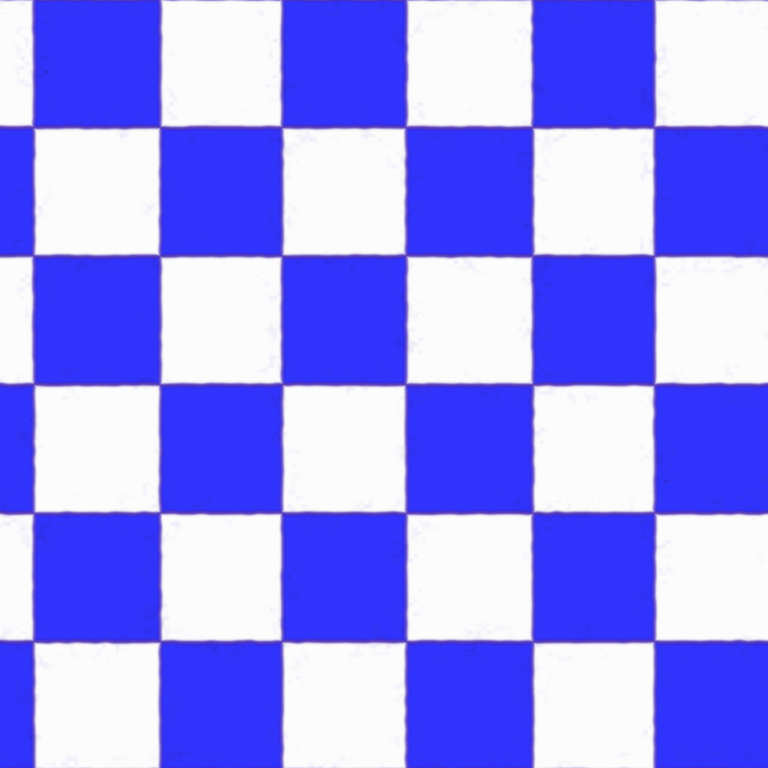
Give the GLSL for this pattern, as a WebGL 2 fragment shader.

```glsl
#version 300 es
precision highp float;
// Blue and white checkerboard, about six cells across and six down.
// A signed distance to the nearest cell edge drives a soft colour ramp with
// a thin purple rim; hashed noise adds faint blotches and specks near edges.

#define CELL_SIZE vec2(0.1617, 0.1674)
#define GRID_ORIGIN vec2(0.0451, -0.0030)
#define COLUMN_SHIFT 0.0020
#define EDGE_SOFTNESS 0.0036
#define RIM_WIDTH 0.0036
#define RIM_STRENGTH vec2(0.46, 0.66)
#define EDGE_WOBBLE 0.0014
#define WEAR_REACH 0.032
#define WEAR_AMOUNT 0.16

uniform vec2 u_resolution;
out vec4 fragColor;

const vec3 BLUE = vec3(0.19, 0.20, 0.985);
const vec3 WHITE = vec3(0.99);
const vec3 RIM = vec3(0.27, 0.11, 0.60);
const vec3 BLUE_WEAR = vec3(0.16, 0.12, 0.62);
const vec3 WHITE_WEAR = vec3(0.78, 0.75, 0.93);

float hash(vec2 p) {
  return fract(sin(dot(p, vec2(127.1, 311.7))) * 43758.5453);
}

float valueNoise(vec2 p) {
  vec2 cell = floor(p);
  vec2 f = fract(p);
  f = f * f * (3.0 - 2.0 * f);
  float low = mix(hash(cell), hash(cell + vec2(1.0, 0.0)), f.x);
  float high = mix(hash(cell + vec2(0.0, 1.0)), hash(cell + 1.0), f.x);
  return mix(low, high, f.y);
}

void main() {
  vec2 uv = gl_FragCoord.xy / u_resolution;

  // Nearest grid line on each axis; every third column edge sits further right
  vec2 line = floor((uv - GRID_ORIGIN) / CELL_SIZE + 0.5);
  vec2 offset = uv - GRID_ORIGIN - line * CELL_SIZE;
  offset.x -= COLUMN_SHIFT * cos(6.28319 * (line.x - 1.0) / 3.0);

  // Slight unevenness along the edges
  offset.x += EDGE_WOBBLE * (valueNoise(vec2(line.x * 7.0, uv.y * 80.0)) - 0.5);
  offset.y += EDGE_WOBBLE * (valueNoise(vec2(uv.x * 80.0, line.y * 7.0 + 50.0)) - 0.5);

  // Cell parity gives the sign: negative in blue, positive in white
  vec2 cell = line - 1.0 + step(0.0, offset);
  float isBlue = mod(cell.x + cell.y, 2.0);
  float side = 1.0 - 2.0 * isBlue;
  vec2 edge = abs(offset);
  float dist = side * min(edge.x, edge.y);

  // Faint blotches that fade away from the edges
  float patches = smoothstep(0.45, 0.85, valueNoise(uv * 44.0 + 9.0));
  float grain = smoothstep(0.35, 0.95, valueNoise(uv * 170.0));
  float fade = 1.0 - smoothstep(0.4 * WEAR_REACH, WEAR_REACH, abs(dist));
  float wear = WEAR_AMOUNT * fade * patches * grain;
  float speck = smoothstep(0.90, 1.0, valueNoise(uv * 150.0 + 31.0)) * fade * patches;
  vec3 blue = mix(BLUE, BLUE_WEAR, wear + 0.5 * speck);
  vec3 white = mix(WHITE, WHITE_WEAR, 1.5 * wear);

  // Soft ramp across the edge, with a rim heavier on horizontal edges
  float softness = max(EDGE_SOFTNESS, 0.75 / min(u_resolution.x, u_resolution.y));
  vec3 colour = mix(blue, white, smoothstep(-softness, softness, dist));
  vec2 rimOffset = (side * edge + 0.15 * RIM_WIDTH) / RIM_WIDTH;
  vec2 rim = RIM_STRENGTH * exp(-1.6 * rimOffset * rimOffset);
  colour = mix(colour, RIM, max(rim.x, rim.y));

  fragColor = vec4(colour, 1.0);
}
```
